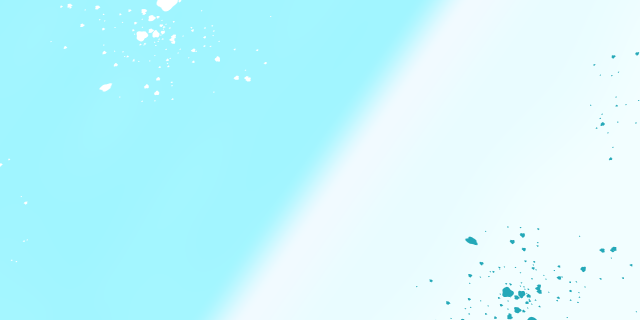
Write a WebGL 1 fragment shader that draws this background.

```glsl
precision highp float;
// A pale diagonal wash, cyan on the left and icy white on the right, with paint splatter.
// The wash is a soft slanted edge tinted by bands and faint noise; the splatter is the
// nearest distance to hashed drops, shared by a white cluster and its mirrored teal twin.
uniform vec2 u_resolution;

const vec3 CYAN = vec3(0.635, 0.962, 1.0);
const vec3 ICE = vec3(0.915, 0.99, 1.0);
const vec3 LAVENDER = vec3(0.945, 0.98, 1.0);
const vec3 FROST = vec3(0.95, 0.997, 1.0);
const vec3 WHITE = vec3(1.0);
const vec3 TEAL = vec3(0.14, 0.66, 0.72);

float hash(vec2 p) {
  vec3 q = fract(vec3(p.xyx) * 0.1031);
  q += dot(q, q.yzx + 33.33);
  return fract((q.x + q.y) * q.z);
}

float noise(vec2 p) {
  vec2 cell = floor(p);
  vec2 f = fract(p);
  f = f * f * (3.0 - 2.0 * f);
  float low = mix(hash(cell), hash(cell + vec2(1.0, 0.0)), f.x);
  float high = mix(hash(cell + vec2(0.0, 1.0)), hash(cell + 1.0), f.x);
  return mix(low, high, f.y);
}

// Approximate distance to a wobbly, slightly tilted ellipse.
float drop(vec2 p, vec2 radii, float phase) {
  vec2 q = vec2(0.92 * p.x + 0.39 * p.y, 0.92 * p.y - 0.39 * p.x) / radii;
  float angle = atan(q.y, q.x + 0.0001);
  float rim = 1.0 + 0.12 * sin(3.0 * angle + phase) + 0.07 * sin(5.0 * angle - phase);
  return (length(q) - rim) * min(radii.x, radii.y);
}

// Drops scattered in an ellipse; a larger falloff packs them toward its middle.
float scatter(vec2 p, vec2 spread, float count, float falloff, float size, float seed) {
  float d = 1.0;
  for (int i = 0; i < 120; i++) {
    float n = float(i);
    if (n >= count) break;
    float angle = 6.2832 * hash(vec2(n, seed));
    float reach = pow(hash(vec2(n, seed + 7.3)), falloff);
    float grow = pow(hash(vec2(n, seed + 15.1)), 4.0);
    float radius = mix(0.0015, size, grow);
    vec2 center = spread * reach * vec2(cos(angle), sin(angle));
    d = min(d, drop(p - center, radius * vec2(1.15, 0.9), angle));
  }
  return d;
}

// Large blots surrounded by a dense spray.
float splatter(vec2 p) {
  float d = drop(p - vec2(0.016, 0.099), vec2(0.035, 0.024), 1.0);
  d = min(d, drop(p - vec2(-0.065, -0.008), vec2(0.018, 0.015), 2.0));
  d = min(d, drop(p - vec2(-0.177, -0.169), vec2(0.019, 0.010), 0.5));
  d = min(d, drop(p - vec2(-0.021, -0.003), vec2(0.011), 4.0));
  d = min(d, drop(p - vec2(-0.034, 0.047), vec2(0.011, 0.009), 3.0));
  d = min(d, drop(p - vec2(0.172, -0.081), vec2(0.008), 5.0));
  d = min(d, scatter(p, vec2(0.17, 0.15), 55.0, 0.8, 0.008, 3.0));
  return min(d, scatter(p, vec2(0.36, 0.23), 75.0, 0.75, 0.007, 21.0));
}

// Background colour, with s the horizontal offset from the slanted edge.
vec3 wash(vec2 p, float s) {
  float streaks = noise(vec2(s * 5.0, (p.x + p.y) * 2.0)) - 0.5;
  vec3 left = CYAN + vec3(0.02, 0.004, 0.0) * streaks;
  vec3 right = mix(LAVENDER, ICE, smoothstep(0.08, 0.32, s));
  right = mix(right, FROST, smoothstep(0.45, 0.85, s + 0.08 * streaks));
  return mix(left, right, smoothstep(-0.1, 0.08, s));
}

float coverage(float d, float pixel) {
  return clamp(0.5 - d / pixel, 0.0, 1.0);
}

void main() {
  float pixel = 1.0 / u_resolution.y;
  vec2 p = gl_FragCoord.xy * pixel;
  vec3 color = wash(p, p.x - 0.69 - 0.703 * p.y);

  // White spray: top cluster and a sparse patch on the left.
  float whiteDrops = splatter(p - vec2(0.508, 0.896));
  whiteDrops = min(whiteDrops, scatter(p - vec2(0.045, 0.34), vec2(0.08, 0.19), 18.0, 0.5, 0.006, 42.0));
  color = mix(color, WHITE, coverage(whiteDrops, pixel));

  // Teal spray: mirrored bottom cluster and a sparse patch on the right.
  vec2 mirrored = (p - vec2(1.651, 0.078)) * vec2(1.0, -1.0);
  float tealDrops = splatter(mirrored);
  tealDrops = min(tealDrops, scatter(p - vec2(1.93, 0.69), vec2(0.09, 0.21), 22.0, 0.5, 0.007, 64.0));
  color = mix(color, TEAL, coverage(tealDrops, pixel));

  gl_FragColor = vec4(color, 1.0);
}
```
